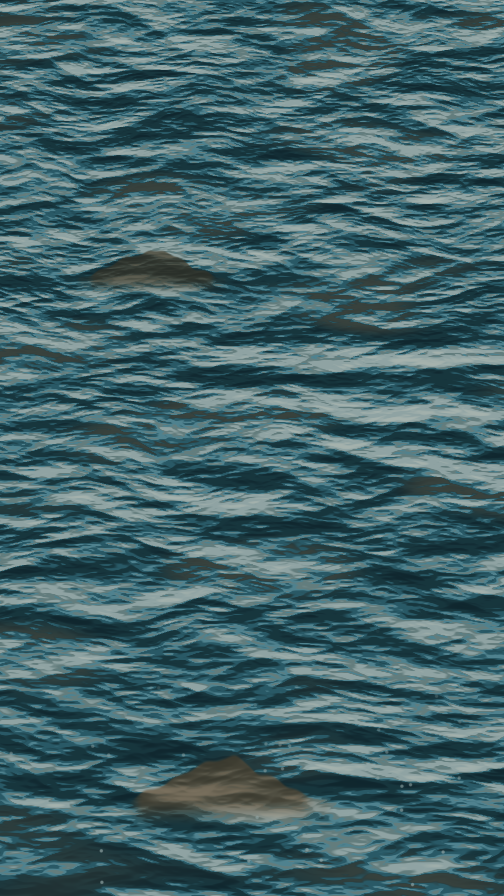
A Shadertoy shader for this texture:

```glsl
// Choppy teal sea seen at a low angle, with silty brown swells.
// Ridged gradient noise gives the wave height; its slope towards the viewer
// picks between deep water on the fronts and pale sky light on the backs.

float hash(vec2 cell) {
    vec3 h = fract(cell.xyx * vec3(0.1031, 0.1030, 0.0973));
    h += dot(h, h.yzx + 33.33);
    return fract((h.x + h.y) * h.z);
}

float cornerRamp(vec2 cell, vec2 corner, vec2 f) {
    float angle = 6.2832 * hash(cell + corner);
    return dot(vec2(cos(angle), sin(angle)), f - corner);
}

float gradientNoise(vec2 p) {
    vec2 cell = floor(p), f = p - cell;
    vec2 w = f * f * f * (f * (f * 6.0 - 15.0) + 10.0);
    float low = mix(cornerRamp(cell, vec2(0, 0), f), cornerRamp(cell, vec2(1, 0), f), w.x);
    float high = mix(cornerRamp(cell, vec2(0, 1), f), cornerRamp(cell, vec2(1, 1), f), w.x);
    return mix(low, high, w.y);
}

// Sharp-crested waves, long across and short in depth
float waveHeight(vec2 p) {
    p.y += 0.02 * gradientNoise(p * vec2(5.0, 6.0) + 3.0);
    float height = 0.0, frequency = 13.0, steepness = 1.0, lean = 0.22;
    for (int i = 0; i < 5; i++) {
        vec2 q = p * vec2(0.3, 1.0) * frequency;
        q.y += lean * q.x;
        float n = gradientNoise(q + float(i) * 17.3 + 40.0);
        height -= steepness / frequency * sqrt(n * n + 0.003);
        frequency *= 1.8;
        steepness *= 0.86;
        lean *= -0.9;
    }
    return height;
}

// Coverage of a peaked swell rising from a soft base
float siltMound(vec2 uv, vec2 centre, vec2 size) {
    vec2 d = (uv - centre) / size;
    float top = exp(-1.6 * d.x * d.x) + 0.22 * gradientNoise(vec2(d.x * 4.0, centre.y * 50.0));
    return smoothstep(0.0, 0.08, top - d.y) * smoothstep(-0.45, 0.15, d.y)
         * smoothstep(0.1, 0.35, top);
}

vec3 waterColour(float light) {
    vec3 c = mix(vec3(0.06, 0.15, 0.18), vec3(0.09, 0.21, 0.24), smoothstep(0.0, 0.14, light));
    c = mix(c, vec3(0.16, 0.35, 0.40), smoothstep(0.24, 0.40, light));
    c = mix(c, vec3(0.31, 0.51, 0.56), smoothstep(0.48, 0.58, light));
    c = mix(c, vec3(0.39, 0.49, 0.49), smoothstep(0.61, 0.70, light));
    c = mix(c, vec3(0.56, 0.64, 0.64), smoothstep(0.74, 0.86, light));
    return mix(c, vec3(0.65, 0.70, 0.68), smoothstep(0.92, 1.0, light));
}

void mainImage(out vec4 fragColor, in vec2 fragCoord) {
    vec2 uv = fragCoord / iResolution.y;

    // Waves shrink towards the top
    vec2 p = vec2((uv.x - 0.28) * (0.9 + 0.9 * uv.y), 0.9 * uv.y + 0.45 * uv.y * uv.y);

    // Slope plus broad gusts, spread to an even 0..1 range
    vec2 stepY = vec2(0.0, 0.001);
    float slope = (waveHeight(p + stepY) - waveHeight(p - stepY)) / (2.0 * stepY.y);
    float gust = gradientNoise(p * vec2(2.5, 8.0) + 11.0);
    float foreground = 1.0 - smoothstep(0.05, 0.35, uv.y);
    float light = 1.0 / (1.0 + exp(1.5 * slope - 1.1 * gust + 0.6 * foreground));
    vec3 colour = waterColour(light);

    // Silt showing through the dark fronts
    float silt = smoothstep(0.05, 0.35, gradientNoise(p * vec2(3.0, 9.0) + 7.0));
    colour = mix(colour, vec3(0.25, 0.27, 0.24), 0.8 * silt * (1.0 - smoothstep(0.2, 0.42, light)));

    // Two larger brown swells
    float nearMound = siltMound(uv, vec2(0.25, 0.10), vec2(0.10, 0.055));
    float farMound = siltMound(uv, vec2(0.17, 0.685), vec2(0.075, 0.035));
    colour = mix(colour, mix(vec3(0.24, 0.23, 0.18), vec3(0.47, 0.42, 0.34), light), 0.9 * nearMound);
    colour = mix(colour, mix(vec3(0.17, 0.18, 0.15), vec3(0.33, 0.32, 0.26), light), 0.85 * farMound);

    // Sparse foam flecks close to the viewer
    vec2 grid = uv * 110.0, cell = floor(grid);
    vec2 offset = 0.3 + 0.4 * vec2(hash(cell + 5.0), hash(cell + 9.0));
    float fleck = 1.0 - smoothstep(0.1, 0.3, length(grid - cell - offset));
    colour = mix(colour, vec3(0.56, 0.64, 0.64), 0.7 * fleck * foreground * step(0.975, hash(cell)));

    fragColor = vec4(colour, 1.0);
}
```
